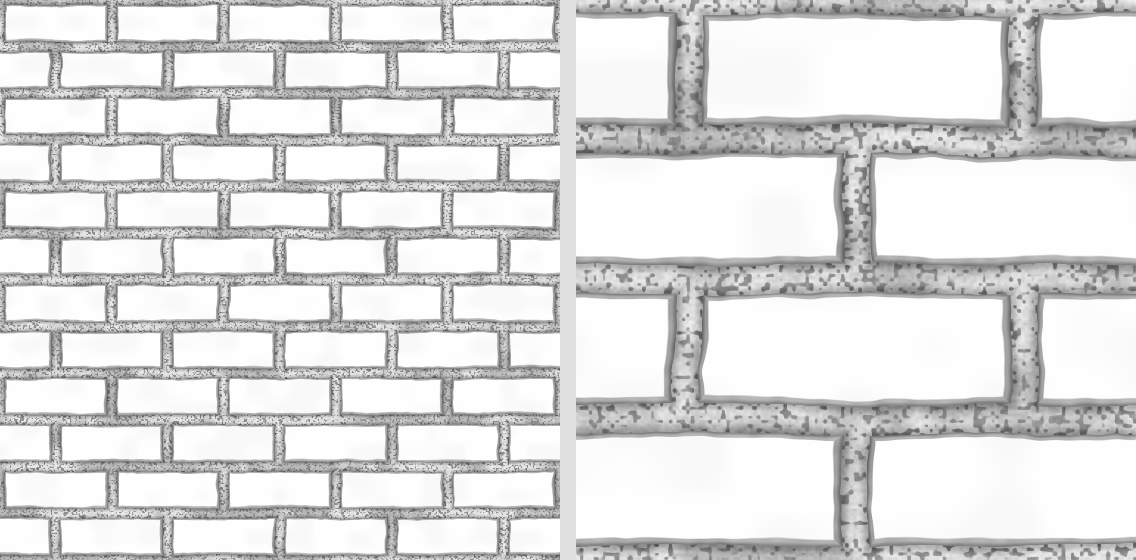
Left, the full canvas; right, a detail of the centre.
Write a Shadertoy shader that draws this texture.

```glsl
// White brick wall in running bond: 12 courses of 5 bricks, odd courses shifted by half.
// Each brick is a wobbly box with a mitred grey bevel, set in speckled, blotchy mortar.
// All noise wraps on the canvas, so the wall tiles.

float hash(vec2 p) {
    return fract(sin(dot(p, vec2(127.1, 311.7))) * 43758.5453);
}

// Value noise with a whole number of lattice cells over the canvas
float wrapNoise(vec2 uv, vec2 cells) {
    vec2 p = uv * cells, i = floor(p), f = fract(p);
    f = f * f * (3.0 - 2.0 * f);
    vec2 a = mod(i, cells), b = mod(i + 1.0, cells);
    return mix(mix(hash(a), hash(vec2(b.x, a.y)), f.x),
               mix(hash(vec2(a.x, b.y)), hash(b), f.x), f.y);
}

// Speckled mortar; gap is the distance to the nearest brick in course heights
float mortarShade(vec2 uv, float gap) {
    float blotch = 0.65 * wrapNoise(uv, vec2(19.0, 23.0)) + 0.35 * wrapNoise(uv, vec2(67.0, 61.0));
    blotch = smoothstep(0.25, 0.7, blotch);
    float grain = wrapNoise(uv, vec2(380.0));
    float fine = wrapNoise(uv + 0.37, vec2(490.0));
    float shade = mix(0.72, 0.89, blotch) + 0.1 * (fine - 0.5);
    shade -= mix(0.18, 0.32, blotch) * smoothstep(0.44, 0.2, grain);
    return shade - 0.2 * (1.0 - smoothstep(0.0, 0.075, gap));
}

void mainImage(out vec4 fragColor, in vec2 fragCoord) {
    vec2 uv = fragCoord / iResolution.xy;
    float pixel = 12.0 / min(iResolution.x, iResolution.y);

    // Brick coordinates, centred, in course heights
    vec2 grid = uv * vec2(5.0, 12.0);
    grid.x += 0.5 * mod(floor(grid.y) + 1.0, 2.0);
    vec2 p = (fract(grid) - 0.5) * vec2(2.4, 1.0);

    // Hand-cut edges
    vec2 wobble = vec2(wrapNoise(uv, vec2(20.0, 36.0)), wrapNoise(uv + 0.5, vec2(25.0, 24.0)));
    p += 0.045 * (wobble - 0.5);
    p += 0.014 * (wrapNoise(uv, vec2(110.0)) - 0.5);

    // Inward distances to the right, top, left and bottom sides
    vec2 halfSize = vec2(1.105, 0.397);
    vec2 high = halfSize - p, low = halfSize + p;
    float inside = min(min(high.x, high.y), min(low.x, low.y));

    // Bevel depth: 0 on the outline, 1 at the face; wider on the right and bottom
    float wear = 0.75 + 0.5 * wrapNoise(uv + 0.2, vec2(40.0, 48.0));
    vec2 highDepth = high / (vec2(0.054, 0.034) * wear);
    vec2 lowDepth = low / (vec2(0.036, 0.05) * wear);
    float sideDepth = min(highDepth.x, lowDepth.x);
    float levelDepth = min(highDepth.y, lowDepth.y);
    float depth = min(sideDepth, levelDepth);

    // Upright sides are darker than level ones, with a dark outline
    float bevel = sideDepth < levelDepth ? 0.57 : 0.64;
    bevel = mix(bevel - 0.14, bevel + 0.06, smoothstep(0.0, 0.7, depth));
    bevel += 0.08 * (wrapNoise(uv, vec2(150.0)) - 0.5);

    // Nearly white face with faint clouds
    float face = 0.997 - 0.022 * smoothstep(0.5, 0.9, wrapNoise(uv, vec2(22.0, 26.0)));

    float soft = pixel / 0.045;
    float brick = mix(bevel, face, smoothstep(1.0 - 0.5 * soft, 1.0 + 0.5 * soft + 0.15, depth));
    float shade = mix(mortarShade(uv, max(-inside, 0.0)), brick,
                      smoothstep(-0.5 * pixel, 0.5 * pixel, inside));
    fragColor = vec4(vec3(clamp(shade, 0.0, 1.0)), 1.0);
}
```
